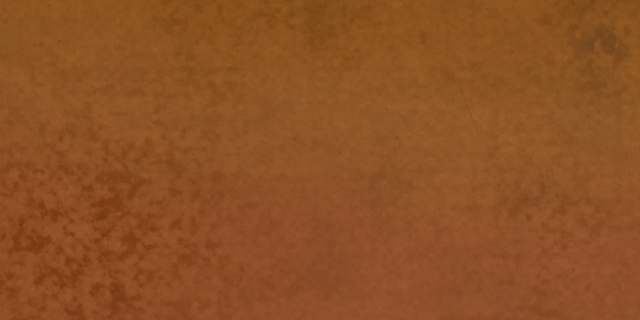
This texture is drawn by a Shadertoy shader. Its source:

```glsl
// Aged, stained paper in warm ochre and rust.
// A vertical colour gradient is clouded by value noise; masked fine noise
// adds rusty mottling, grey smudges, a crease and a few small specks.

float hash(vec2 p) {
    return fract(sin(dot(p, vec2(127.1, 311.7))) * 43758.5453);
}

float noise(vec2 p) {
    vec2 i = floor(p), f = fract(p);
    f = f * f * (3.0 - 2.0 * f);
    return mix(mix(hash(i), hash(i + vec2(1, 0)), f.x),
               mix(hash(i + vec2(0, 1)), hash(i + vec2(1, 1)), f.x), f.y);
}

float fbm(vec2 p) {
    float sum = 0.0, amp = 0.5;
    for (int i = 0; i < 5; i++) {
        sum += amp * noise(p);
        p = mat2(1.6, 1.2, -1.2, 1.6) * p + 7.3;
        amp *= 0.5;
    }
    return sum / 0.97;
}

// Soft elliptical patch, 1 at its centre
float patchMask(vec2 p, vec2 centre, vec2 radius) {
    vec2 d = (p - centre) / radius;
    return exp(-dot(d, d));
}

// Distance to the segment from a to b
float segment(vec2 p, vec2 a, vec2 b) {
    vec2 ab = b - a;
    return length(p - a - ab * clamp(dot(p - a, ab) / dot(ab, ab), 0.0, 1.0));
}

// Sparse soft specks, one candidate per cell
float specks(vec2 p) {
    vec2 cell = floor(p);
    vec2 centre = 0.25 + 0.5 * vec2(hash(cell + 3.1), hash(cell + 8.7));
    float radius = 0.08 + 0.1 * hash(cell + 5.9);
    float spot = 1.0 - smoothstep(radius * 0.2, radius, length(fract(p) - centre));
    return spot * step(0.95, hash(cell));
}

void mainImage(out vec4 fragColor, in vec2 fragCoord) {
    vec2 p = fragCoord / iResolution.y;
    float cloud = fbm(p * 3.0 + 4.0) - 0.5;
    float mottle = 0.65 * fbm(p * 48.0 + 2.0 * cloud) + 0.35 * fbm(p * 17.0 + 9.0);

    // Base: rosy rust below, ochre in the middle, olive brown on top
    float h = p.y + 0.22 * cloud + 0.03 * (p.x - 1.0);
    vec3 rust = vec3(0.566, 0.314, 0.172);
    vec3 ochre = vec3(0.566, 0.348, 0.158);
    vec3 olive = vec3(0.545, 0.328, 0.124);
    vec3 col = mix(rust, ochre, smoothstep(0.22, 0.64, h));
    col = mix(col, olive, smoothstep(0.64, 1.02, h));

    // Broad clouds and faint horizontal streaks
    col *= 1.0 + 0.10 * (fbm(p * 5.0 + 20.0) - 0.5);
    col *= 1.0 + 0.04 * (noise(p * vec2(4.0, 45.0)) - 0.5);

    // Rusty mottling, heaviest in the lower left
    float corner = patchMask(p, vec2(0.15, 0.2), vec2(0.6, 0.45));
    float right = 0.35 * patchMask(p, vec2(1.75, 0.15), vec2(0.28, 0.4));
    float wear = clamp(corner + right + 0.5 * cloud, 0.0, 1.0);
    col = mix(col, vec3(0.53, 0.265, 0.1), 0.45 * corner);
    col = mix(col, vec3(0.45, 0.205, 0.05), 0.75 * wear * smoothstep(0.46, 0.68, mottle));
    col = mix(col, vec3(0.61, 0.35, 0.19), 0.5 * wear * smoothstep(0.5, 0.32, mottle));

    // Brown stains along the top edge
    float top = smoothstep(0.6, 1.0, p.y) * smoothstep(0.42, 0.68, fbm(p * 7.0 + 11.0));
    col = mix(col, vec3(0.47, 0.265, 0.065), top * (0.15 + 0.5 * smoothstep(0.42, 0.66, mottle)));

    // Grey smudges on the right
    float smudge = patchMask(p, vec2(1.88, 0.88), vec2(0.1, 0.16));
    smudge += 0.5 * patchMask(p, vec2(1.7, 0.38), vec2(0.07, 0.05));
    smudge += 0.25 * patchMask(p, vec2(1.19, 0.4), vec2(0.04, 0.25));
    col = mix(col, vec3(0.4, 0.25, 0.12), 0.65 * smudge * smoothstep(0.36, 0.64, mottle));

    // One thin slanted crease
    float crease = 1.0 - smoothstep(0.0, 0.006, segment(p, vec2(1.44, 0.72), vec2(1.5, 0.57)));
    col *= 1.0 - 0.06 * crease;

    // Few specks, then paper grain at two scales
    col *= 1.0 - 0.1 * specks(p * 22.0 + 0.3 * mottle);
    col *= 1.0 + 0.13 * (fbm(p * 60.0 + 31.0) - 0.5);
    col *= 1.0 + 0.045 * (noise(p * 125.0 + 57.0) - 0.5);

    fragColor = vec4(col, 1.0);
}
```
